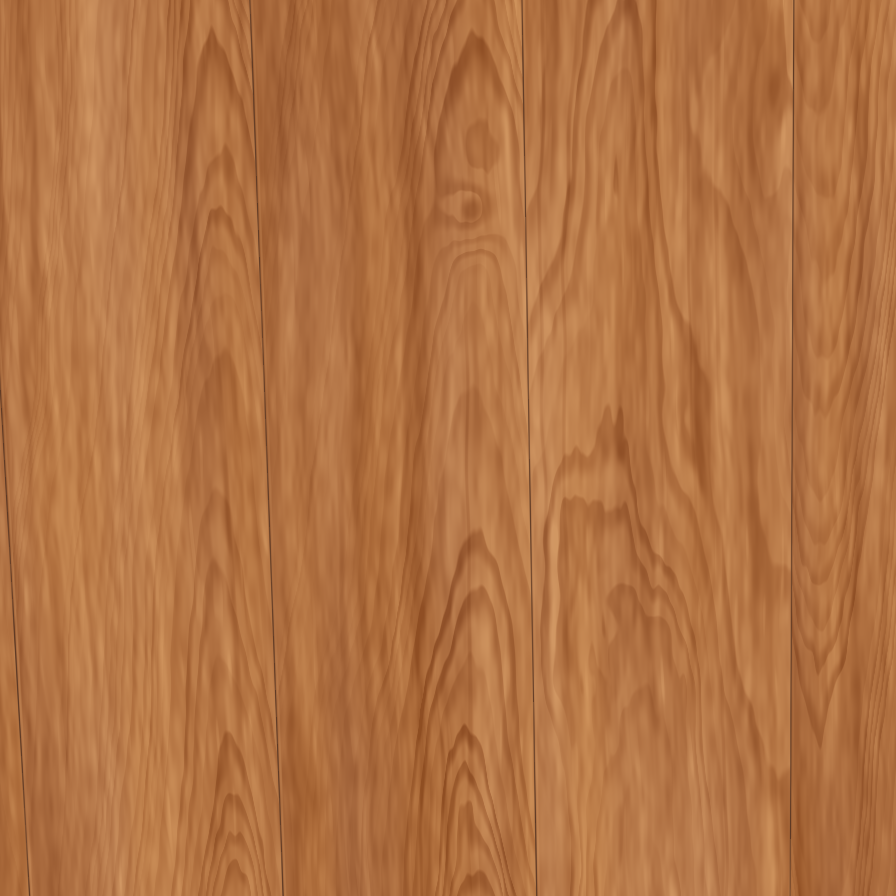
Reproduce this texture procedurally as a WebGL 1 fragment shader.

```glsl
precision highp float;
// Warm brown wooden planks with cathedral grain, one knot and narrow leaning seams.

uniform vec2 u_resolution;

float hash(vec2 p) {
  return fract(sin(dot(p, vec2(127.1, 311.7))) * 43758.5453);
}

float noise(vec2 p) {
  vec2 i = floor(p), f = fract(p);
  f = f * f * (3.0 - 2.0 * f);
  return mix(mix(hash(i), hash(i + vec2(1.0, 0.0)), f.x),
             mix(hash(i + vec2(0.0, 1.0)), hash(i + vec2(1.0, 1.0)), f.x), f.y);
}

// Noise centred on zero
float wave(vec2 p) {
  return noise(p) - 0.5;
}

// Per plank: arch axis across the plank, arch direction, steepness, ring strength
vec4 plankGrain(float id) {
  if (id < -3.5) return vec4(0.30, 1.0, 9.0, 0.30);
  if (id < -2.5) return vec4(0.83, 1.0, 9.0, 0.50);
  if (id < -1.5) return vec4(0.78, 1.0, 7.0, 0.54);
  if (id < -0.5) return vec4(0.36, 1.0, 7.0, 0.34);
  return vec4(0.10, -1.0, 9.0, 0.48);
}

// Growth rings: a slow rise into dark latewood, then a crisp return
float growthRings(float height) {
  float r = height * 13.0 + 2.2 * noise(vec2(height * 5.0, 3.0));
  float s = fract(r);
  float band = smoothstep(0.35, 0.78, s) * (1.0 - smoothstep(0.88, 0.99, s));
  return band * (0.25 + 0.75 * hash(vec2(floor(r), 8.0)));
}

void main() {
  vec2 p = gl_FragCoord.xy / u_resolution;
  float aa = 1.0 / u_resolution.x;

  // Planks widen a little toward the top
  float plankWidth = 0.283 + 0.0205 * p.y;
  float across = (p.x - 0.882 - 0.004 * p.y) / plankWidth;
  float id = floor(across);
  float f = across - id;
  vec4 grain = plankGrain(id);
  vec2 g = vec2(f * 0.29 + id * 7.31, p.y + id * 3.7);

  // Wandering fibres
  g.x += 0.018 * wave(g * vec2(9.0, 3.0)) + 0.005 * wave(g * vec2(30.0, 12.0));

  // The plain plank has loose, drawn-out figure instead of regular arches
  float plain = 1.0 - step(0.5, abs(id + 1.0));
  float dx = (f - grain.x) * 0.29 + 0.03 * wave(vec2(g.y * 4.0, id));
  float height = grain.y * p.y * (1.0 - 0.65 * plain);
  height += grain.z * (1.0 - 0.55 * plain) * (sqrt(dx * dx + 0.0012) - 0.035);
  height += (0.10 + 0.22 * plain) * wave(g * vec2(14.0, 3.5));
  height += 0.04 * wave(g * vec2(45.0, 11.0)) + 0.018 * wave(g * vec2(150.0, 30.0));

  // Knot raises the height field locally
  float onKnotPlank = 1.0 - step(0.5, abs(id + 2.0));
  float knotDist = length((p - vec2(0.527, 0.766)) * vec2(1.0, 0.85));
  height += 0.25 * onKnotPlank * exp(-900.0 * knotDist * knotDist);

  // Rings are clear near the axis and fade into straight grain
  float nearAxis = exp(-dx * dx * 190.0);
  float ringAmount = grain.w * (0.25 + 0.75 * max(nearAxis, plain));
  ringAmount *= 0.35 + 1.1 * noise(g * vec2(11.0, 4.5));

  // Broad streaks, fibres and fine pores
  float tone = 0.56 + 0.07 * nearAxis + 0.06 * (hash(vec2(id, 5.0)) - 0.5);
  tone += 0.28 * wave(g * vec2(11.0, 0.9));
  tone += 0.38 * wave(g * vec2(42.0, 1.6)) * (1.0 - 0.5 * nearAxis);
  tone += 0.32 * wave(g * vec2(125.0, 3.5));
  tone += 0.22 * wave(g * vec2(250.0, 34.0));
  tone -= ringAmount * growthRings(height);

  // Long thin dark grain lines, and short pale glints beside them
  float line = abs(wave(g * vec2(36.0, 1.3) + 17.0));
  tone -= 0.22 * (1.0 - smoothstep(0.02, 0.09, line)) * noise(g * vec2(20.0, 3.0));
  tone += 0.20 * smoothstep(0.70, 0.90, noise(g * vec2(170.0, 13.0) + 5.0)) * noise(g * vec2(14.0, 3.0));

  // Knot core
  tone -= 0.4 * onKnotPlank * (1.0 - smoothstep(0.004, 0.016, knotDist));
  tone = clamp(tone, 0.0, 1.0);

  vec3 darkWood = vec3(0.56, 0.31, 0.15);
  vec3 midWood = vec3(0.69, 0.44, 0.255);
  vec3 paleWood = vec3(0.82, 0.59, 0.38);
  vec3 color = mix(darkWood, midWood, min(tone * 2.0, 1.0));
  color = mix(color, paleWood, max(tone * 2.0 - 1.0, 0.0));
  color += vec3(0.0, 0.012, 0.035) * wave(g * vec2(24.0, 3.0) + 9.0);

  // Hairline seam of uneven depth, with a faint bevel highlight on its right
  float seamDist = min(f, 1.0 - f) * plankWidth;
  float bevel = 1.0 - smoothstep(0.0, 0.0008 + aa, abs(f * plankWidth - 0.0026));
  float seam = 1.0 - smoothstep(0.0, 0.0008 + 0.6 * aa, seamDist);
  color = mix(color, paleWood, 0.4 * bevel * noise(vec2(p.y * 9.0, id)));
  color = mix(color, vec3(0.36, 0.22, 0.14), seam * (0.55 + 0.45 * noise(vec2(p.y * 14.0, id))));

  gl_FragColor = vec4(color, 1.0);
}
```
